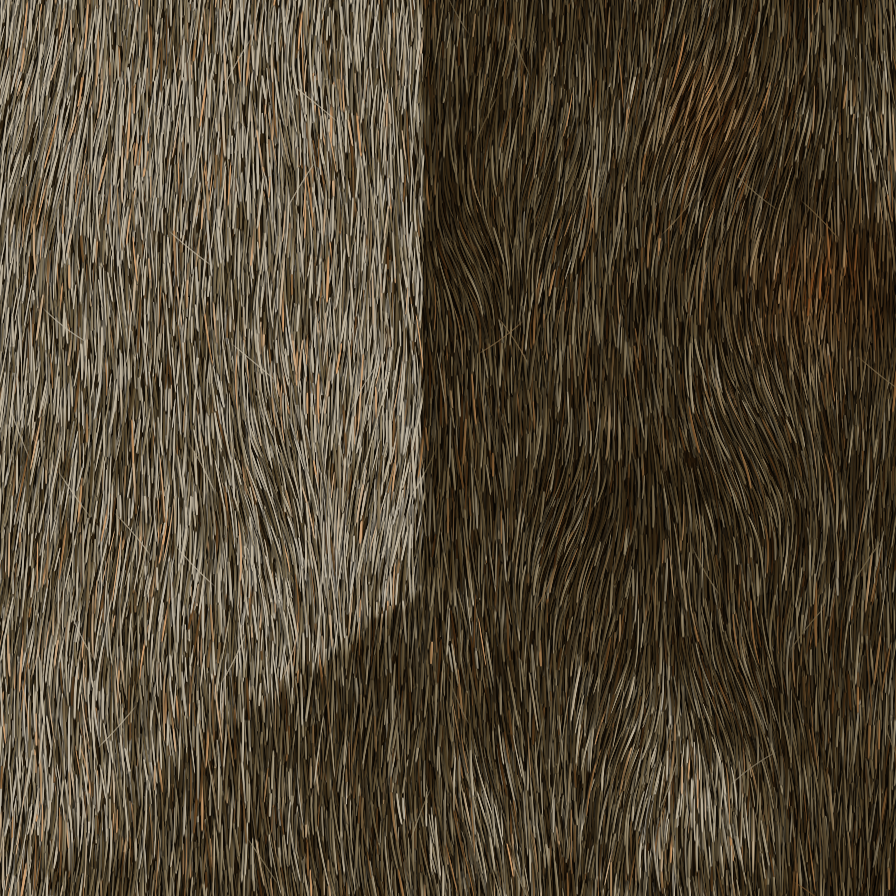
A WebGL 1 fragment shader for this texture:

```glsl
precision highp float;
// Weathered thatch: a sunlit left slope, a shaded right slope and a hip below.
// Layers of fine straight straws follow a field of leaning bundles, with
// regional light, dark hollows and a few loose stalks lying across the top.
uniform vec2 u_resolution;

float hash(vec2 p) {
  vec3 q = fract(vec3(p.xyx) * 0.1031);
  q += dot(q, q.yzx + 33.33);
  return fract((q.x + q.y) * q.z);
}

float noise(vec2 p) {
  vec2 i = floor(p), f = fract(p);
  f = f * f * (3.0 - 2.0 * f);
  return mix(mix(hash(i), hash(i + vec2(1.0, 0.0)), f.x),
             mix(hash(i + vec2(0.0, 1.0)), hash(i + 1.0), f.x), f.y);
}

float blob(vec2 p, vec2 center, vec2 radius) {
  vec2 d = (p - center) / radius;
  return exp(-dot(d, d));
}

// Sideways slope of the straws; positive leans right going up.
float bundleSlope(vec2 p) {
  float slope = 0.24 * (noise(p * vec2(9.0, 6.0) + 40.0) - 0.5);
  slope -= 0.36 * blob(p, vec2(0.31, 0.47), vec2(0.06, 0.13));
  slope += 0.14 * blob(p, vec2(0.42, 0.46), vec2(0.05, 0.13));
  slope -= 0.50 * blob(p, vec2(0.53, 0.71), vec2(0.05, 0.08));
  slope += 0.32 * blob(p, vec2(0.63, 0.75), vec2(0.06, 0.13));
  slope += 0.36 * blob(p, vec2(0.79, 0.84), vec2(0.09, 0.13));
  slope -= 0.36 * blob(p, vec2(0.84, 0.51), vec2(0.06, 0.11));
  slope += 0.38 * blob(p, vec2(0.63, 0.41), vec2(0.06, 0.09));
  slope -= 0.38 * blob(p, vec2(0.81, 0.22), vec2(0.07, 0.09));
  slope += 0.30 * blob(p, vec2(0.70, 0.18), vec2(0.05, 0.10));
  slope -= 0.25 * blob(p, vec2(0.55, 0.13), vec2(0.07, 0.12));
  slope += 0.16 * blob(p, vec2(0.06, 0.85), vec2(0.10, 0.20));
  return slope;
}

// Light on the three planes, with soft patches of wear and shade.
float planeLight(vec2 p) {
  float ragged = noise(p * vec2(150.0, 40.0)) - 0.5;
  float left = 1.0 - smoothstep(-0.003, 0.003, p.x - 0.471 + ragged * 0.006);
  float d = abs(p.x - 0.485);
  float ridge = 0.355 - mix(0.48, 0.62, left) * d - 0.35 * d * d;
  float soft = 0.010 + 0.09 * d;
  float hip = 1.0 - smoothstep(-soft, soft, p.y - ridge + ragged * 0.025);
  float slopes = mix(0.67, 1.48, left);
  slopes -= 0.17 * (1.0 - left) * blob(p, vec2(0.49, 0.60), vec2(0.05, 0.4));
  slopes += 0.10 * (1.0 - left) * blob(p, vec2(0.63, 0.77), vec2(0.06, 0.13));
  slopes += 0.12 * (1.0 - left) * blob(p, vec2(0.98, 0.88), vec2(0.05, 0.14));
  slopes -= 0.10 * blob(p, vec2(0.72, 0.50), vec2(0.06, 0.10));
  slopes += 0.12 * left * blob(p, vec2(0.43, 0.47), vec2(0.05, 0.15));
  slopes += 0.16 * blob(p, vec2(0.04, 0.90), vec2(0.12, 0.18));
  slopes -= 0.16 * left * blob(p, vec2(0.11, 0.47), vec2(0.12, 0.14));
  slopes -= 0.20 * left * blob(p, vec2(0.18, 0.22), vec2(0.09, 0.10));
  float below = 0.86 - 0.22 * blob(p, vec2(0.42, 0.25), vec2(0.18, 0.07));
  below += 0.24 * blob(p, vec2(0.75, 0.12), vec2(0.11, 0.13));
  below -= 0.25 * smoothstep(0.80, 0.93, p.x);
  float wear = mix(0.87, 1.13, noise(p * 9.0 + 7.0));
  float hollows = mix(0.78, 1.22, noise(p * vec2(85.0, 38.0) + 19.0));
  return mix(slopes, below, hip) * wear * hollows;
}

vec3 straw(float tone, float tint) {
  float t = clamp(tone, 0.0, 1.15);
  vec3 color = vec3(0.09, 0.05, 0.02)
             + vec3(0.57, 0.56, 0.49) * vec3(t, pow(t, 1.07), pow(t, 1.38));
  color *= mix(vec3(1.0), vec3(1.10, 0.89, 0.70), smoothstep(0.80, 1.0, tint));
  return mix(color, vec3(dot(color, vec3(0.34))), 0.25 * (1.0 - smoothstep(0.0, 0.25, tint)));
}

void main() {
  vec2 p = gl_FragCoord.xy / u_resolution;
  float pixel = 1.0 / min(u_resolution.x, u_resolution.y);
  float light = planeLight(p);
  float slope = bundleSlope(p);
  float lit = smoothstep(0.75, 1.25, light);
  vec3 color = straw(0.12 * light, 0.5);

  // Overlapping straws, deepest layer first.
  for (int k = 0; k < 5; k++) {
    float layer = float(k);
    vec2 size = vec2(0.0064, 0.030 + 0.003 * layer);
    vec2 q = p + vec2(0.0031, 0.0173) * layer + 0.2;
    vec2 cell = floor(q / size);
    for (int j = -1; j <= 1; j++) {
      for (int i = -3; i <= 3; i++) {
        vec2 id = cell + vec2(float(i), float(j));
        vec2 seed = id + layer * 171.0;
        float a = hash(seed), b = hash(seed + 53.7), c = hash(seed + 97.3);
        vec2 d = q - (id + 0.1 + 0.8 * vec2(a, b)) * size;
        float along = d.y / (size.y * mix(0.3, 0.95, c));
        float side = d.x - d.y * (slope + (hash(seed + 29.1) - 0.5) * 0.28);
        float width = mix(0.0007, 0.0015, b) * (1.0 - 0.35 * along * along);
        float ends = 1.0 - smoothstep(0.86, 1.0, abs(along));
        float shade = ends * (1.0 - smoothstep(width, width + 0.0024, abs(side + 0.0007)));
        float body = ends * (1.0 - smoothstep(width - 0.5 * pixel, width + 0.5 * pixel, abs(side)));
        float round = 1.0 - 0.25 * smoothstep(-width, width, -side);
        float tone = light * mix(0.65, 1.0, layer / 4.0) * round
                   * mix(mix(0.30, 0.36, lit), 1.36, fract(a * 7.3 + c));
        color *= 1.0 - mix(0.39, 0.33, lit) * shade;
        color = mix(color, straw(tone - 0.03 * along, fract(b * 5.1 + c)), body);
      }
    }
  }

  // Sparse stalks fallen across the surface.
  vec2 cell = floor(p / 0.07);
  for (int j = -1; j <= 1; j++) {
    for (int i = -1; i <= 1; i++) {
      vec2 id = cell + vec2(float(i), float(j)) + 300.0;
      float a = hash(id), b = hash(id + 31.7);
      float angle = (a - 0.5) * 1.9;
      vec2 d = p - (id - 300.0 + vec2(a, b)) * 0.07;
      float along = dot(d, vec2(sin(angle), cos(angle)));
      float side = dot(d, vec2(cos(angle), -sin(angle))) + (b - 0.5) * 5.0 * along * along;
      float stalk = (1.0 - smoothstep(0.0002, 0.0002 + pixel, abs(side)))
                  * (1.0 - smoothstep(0.02, 0.035, abs(along))) * step(0.72, hash(id + 71.3));
      color = mix(color, straw(light * 0.85 + 0.08, b), 0.7 * stalk);
    }
  }

  // Broad rusty stains on the shaded slope.
  float rust = blob(p, vec2(0.79, 0.87), vec2(0.05, 0.06)) + blob(p, vec2(0.92, 0.68), vec2(0.09, 0.08));
  color *= mix(vec3(1.0), vec3(1.08, 0.92, 0.76), rust);
  gl_FragColor = vec4(color, 1.0);
}
```
